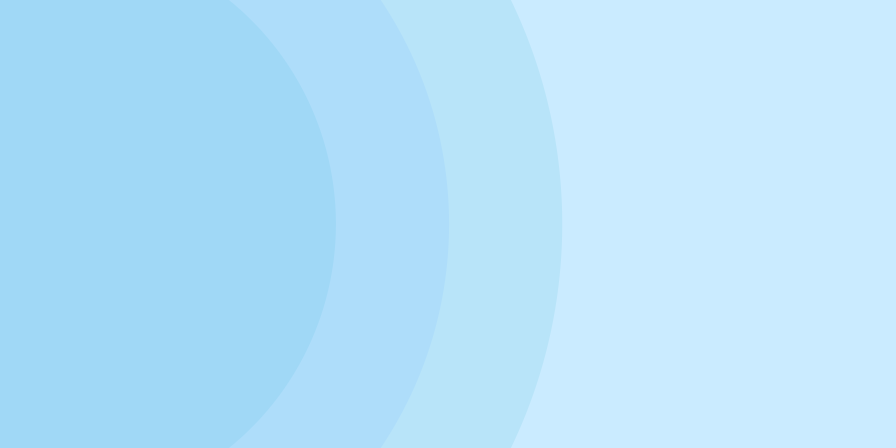
Reproduce this background procedurally as a WebGL 1 fragment shader.

```glsl
precision highp float;
// Flat pale-blue backdrop with three concentric discs near the left side.
// Discs are painted from the largest to the smallest, each with an
// antialiased edge taken from its signed distance; units are canvas heights.

uniform vec2 u_resolution;

// Coverage of a disc, softened over about one pixel.
float discCoverage(vec2 point, float radius) {
  float pixel = 1.0 / u_resolution.y;
  return clamp(0.5 - (length(point) - radius) / pixel, 0.0, 1.0);
}

void main() {
  // Position relative to the shared centre, scaled by width and height
  // so the layout keeps its 2:1 proportions.
  vec2 uv = gl_FragCoord.xy / u_resolution;
  vec2 point = vec2(uv.x * 2.0 - 0.107, uv.y - 0.5);

  // Backdrop
  vec3 color = vec3(0.792, 0.922, 1.0);

  // Discs, evenly spaced in radius
  for (int i = 0; i < 3; i++) {
    float radius = 1.148 - 0.2526 * float(i);
    vec3 discColor = i == 0 ? vec3(0.722, 0.894, 0.976)
                   : i == 1 ? vec3(0.682, 0.867, 0.982)
                   : vec3(0.627, 0.847, 0.965);
    color = mix(color, discColor, discCoverage(point, radius));
  }

  gl_FragColor = vec4(color, 1.0);
}
```
